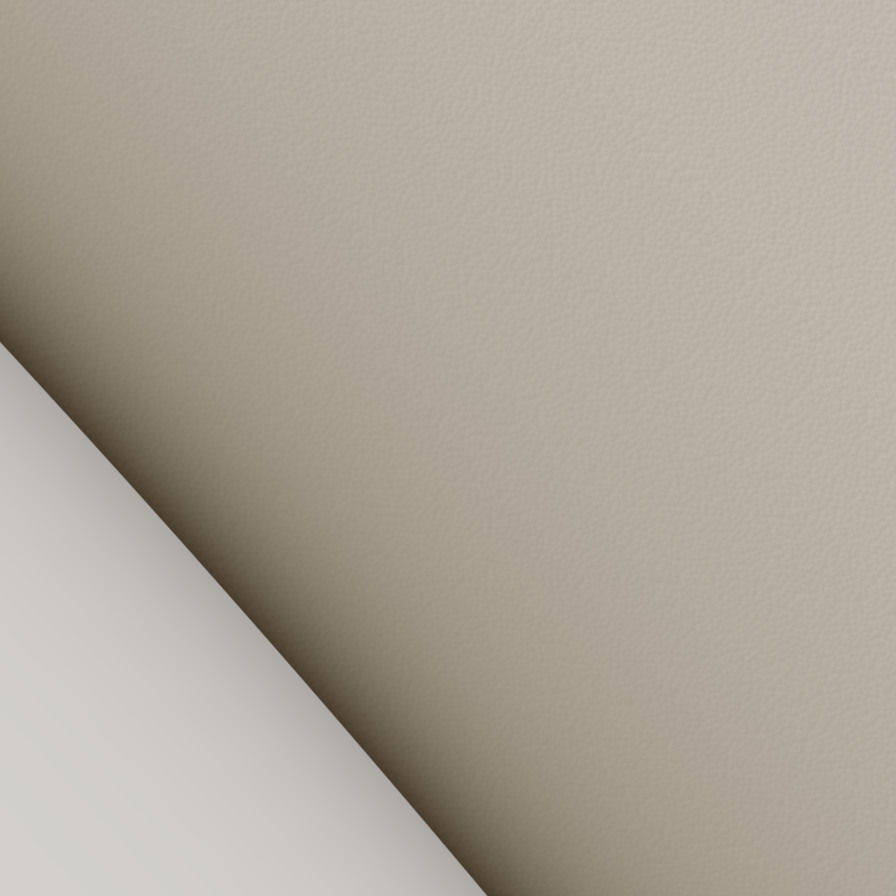
Give the GLSL for this background, as a WebGL 1 fragment shader.

```glsl
precision highp float;
// Pale smooth sheet lying diagonally over a grained taupe surface, with a soft shadow along its edge.

uniform vec2 u_resolution;

#define EDGE_LEFT 0.6185     // height where the edge meets the left side
#define EDGE_BOTTOM 0.544    // position where the edge meets the bottom
#define EDGE_BOW 0.005       // outward bulge of the edge
#define CONTACT_WIDTH 0.06   // reach of the dark contact shadow
#define AMBIENT_WIDTH 0.33   // reach of the wide shadow
#define SHEET_FALLOFF 0.09   // reach of the shading on the sheet
#define GRAIN_SCALE 150.0    // grain cells across the canvas
#define GRAIN_STRENGTH 0.032

const vec3 SURFACE = vec3(0.76, 0.725, 0.69);
const vec3 CONTACT_SHADOW = vec3(0.28, 0.29, 0.28);
const vec3 AMBIENT_SHADOW = vec3(0.20, 0.20, 0.24);
const vec3 SHEET = vec3(0.825, 0.815, 0.805);
const vec3 SHEET_SHADE = vec3(0.15, 0.155, 0.16);

vec2 hash2(vec2 cell) {
  vec3 q = fract(cell.xyx * vec3(0.1031, 0.1030, 0.0973));
  q += dot(q, q.yzx + 33.33);
  return fract((q.xx + q.yz) * q.zy);
}

// Distance to the nearest scattered cell centre.
float cellular(vec2 p) {
  vec2 cell = floor(p);
  vec2 local = fract(p);
  float nearest = 4.0;
  for (int y = -1; y <= 1; y++) {
    for (int x = -1; x <= 1; x++) {
      vec2 offset = vec2(float(x), float(y));
      vec2 toCentre = offset + hash2(cell + offset) - local;
      nearest = min(nearest, dot(toCentre, toCentre));
    }
  }
  return sqrt(nearest);
}

// Small bumps lit from the upper left.
float grain(vec2 uv) {
  vec2 p = uv * GRAIN_SCALE;
  p += 0.35 * sin(p.yx * 0.37 + vec2(0.0, 1.7));
  vec2 lightStep = vec2(-0.2, 0.2);
  return cellular(p + lightStep) - cellular(p - lightStep);
}

// Signed distance to the bowed edge, positive on the surface.
float edgeDistance(vec2 uv) {
  vec2 normal = normalize(vec2(EDGE_LEFT, EDGE_BOTTOM));
  float along = clamp(uv.x / EDGE_BOTTOM, 0.0, 1.0);
  float bow = EDGE_BOW * 4.0 * along * (1.0 - along);
  return dot(uv - vec2(0.0, EDGE_LEFT), normal) - bow;
}

void main() {
  vec2 uv = gl_FragCoord.xy / u_resolution;
  float pixel = 1.0 / min(u_resolution.x, u_resolution.y);
  float d = edgeDistance(uv);

  // Surface: two shadow falloffs and embossed grain
  float depth = max(d, 0.0);
  vec3 surface = SURFACE
    - CONTACT_SHADOW * exp(-depth / CONTACT_WIDTH)
    - AMBIENT_SHADOW * exp(-depth / AMBIENT_WIDTH);
  surface += grain(uv) * GRAIN_STRENGTH * mix(0.4, 1.0, smoothstep(0.0, 0.8, d));

  // Sheet: shading that fades away from the edge
  vec3 sheet = SHEET - SHEET_SHADE * exp(min(d, 0.0) / SHEET_FALLOFF);

  float cover = smoothstep(-pixel, pixel, d);
  gl_FragColor = vec4(mix(sheet, surface, cover), 1.0);
}
```
